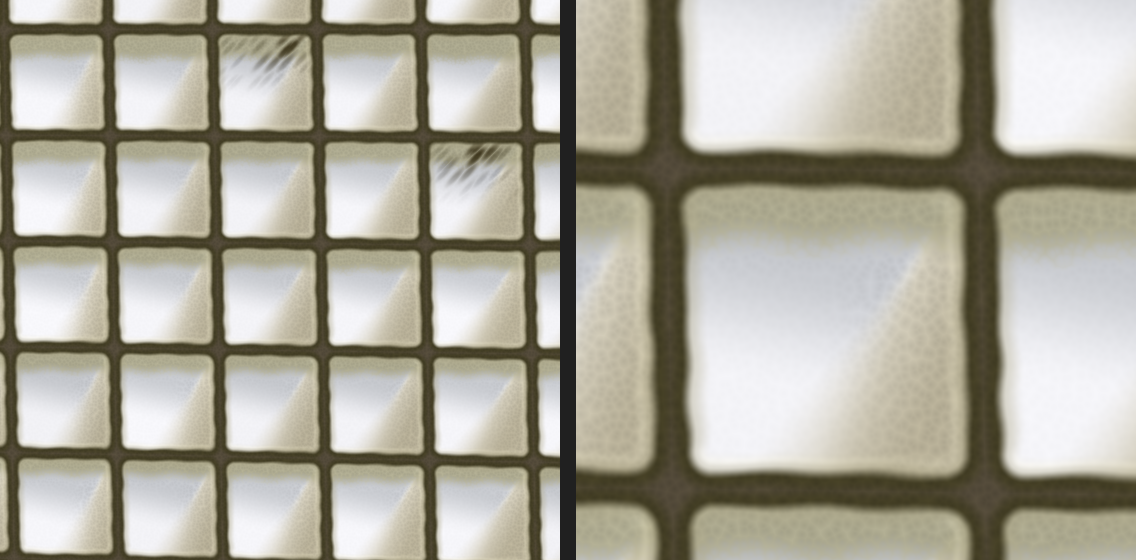
Left, the full canvas; right, a detail of the centre.
Reproduce this pattern procedurally as a three.js fragment shader.

```glsl
varying vec2 vUv;

vec2 hash2(vec2 p) {
  vec3 q = fract(p.xyx * vec3(0.1031, 0.1030, 0.0973));
  q += dot(q, q.yzx + 33.33);
  return fract((q.xx + q.yz) * q.zy);
}

// Distance to the nearest scattered point
float cellular(vec2 p) {
  vec2 id = floor(p);
  float nearest = 2.0;
  for (int y = -1; y <= 1; y++) {
    for (int x = -1; x <= 1; x++) {
      vec2 neighbour = id + vec2(float(x), float(y));
      nearest = min(nearest, length(neighbour + hash2(neighbour) - p));
    }
  }
  return nearest;
}

float roundedBox(vec2 p, vec2 halfSize, float radius) {
  vec2 q = abs(p) - halfSize + radius;
  return length(max(q, 0.0)) + min(max(q.x, q.y), 0.0) - radius;
}

// Skewed grid coordinates: columns to the right, rows downward
vec2 gridCoord(vec2 uv) {
  float down = 1.0 - uv.y;
  return vec2((uv.x - 0.0062 - 0.0195 * down) / 0.1862,
              (down - 0.0525) / (0.1888 + 0.0046 * uv.x));
}

// Two facets split by a ridge that leans toward the upper right corner
vec3 tileColor(vec2 p, vec2 cell, float grain) {
  vec2 vary = hash2(cell + 17.0) - 0.5;
  float ridge = mix(0.49 - 0.055 * cell.x + 0.06 * vary.x, 0.98, p.y);
  float side = p.x - ridge;
  float softness = mix(0.2, 0.035, smoothstep(0.0, 0.85, p.y));

  vec3 bright = mix(vec3(0.96, 0.96, 0.975), vec3(0.78, 0.79, 0.81),
                    smoothstep(0.35, 0.85, p.y + 0.2 * p.x));
  vec3 shade = mix(vec3(0.85, 0.83, 0.77), vec3(0.72, 0.69, 0.595),
                   smoothstep(-0.02, 0.42, side + 0.12 * p.y));
  vec3 color = mix(bright, shade, smoothstep(-softness, softness, side));

  // Pale glint on the upper ridge
  color += 0.05 * exp(-pow(side / 0.035, 2.0)) * smoothstep(0.35, 0.8, p.y);

  // Olive band under the top edge
  float bandStart = 0.68 + 0.022 * cell.y + 0.04 * vary.y;
  float ragged = 0.05 * (grain - 0.5) + 0.012 * sin(p.x * 13.0 + cell.x * 4.0);
  float band = smoothstep(bandStart, bandStart + 0.15, p.y + ragged);
  color = mix(color, vec3(0.665, 0.65, 0.53), 0.88 * band);

  // Diagonal dirt streaks on the worn tiles
  float worn = 1.0 - step(0.5, abs(cell.x - 2.0 * cell.y - 2.0));
  float streak = cellular(vec2((p.x - p.y) * 9.0, (p.x + p.y) * 2.2) + cell * 7.0);
  vec2 offset = p - vec2(0.78 - 0.22 * cell.y, 0.92);
  float along = dot(offset, vec2(0.8, 0.6));
  float across = dot(offset, vec2(-0.6, 0.8));
  float stain = exp(-along * along * 9.0 - across * across * 50.0);
  color = mix(color, vec3(0.34, 0.31, 0.21),
              worn * stain * smoothstep(0.75, 0.2, streak));
  color -= worn * 0.1 * smoothstep(0.5, 0.1, streak) * smoothstep(0.3, 0.7, p.y);

  return color * (1.0 + 0.03 * vary.x);
}

void main() {
  vec2 grid = gridCoord(vUv);
  vec2 cell = floor(grid);
  vec2 local = (grid - cell - 0.5) * vec2(1.0, -1.0);
  float grain = cellular(grid * 34.0);

  // Slightly uneven tile outline
  float wobble = 0.004 * sin(grid.x * 19.0 + 2.0 * sin(grid.y * 11.0))
               + 0.003 * sin(grid.y * 31.0 + grid.x * 7.0);
  float edge = roundedBox(local, vec2(0.449, 0.451), 0.075) + wobble;
  vec2 p = local / 0.9 + 0.5;

  vec3 tile = tileColor(p, cell, grain);
  float shaded = max(smoothstep(0.45, 0.9, p.x), smoothstep(0.65, 0.9, p.y));
  tile *= 1.0 + (grain - 0.5) * mix(0.015, 0.09, shaded);

  // Dull bevel with a thin pale rim at the right and bottom
  tile = mix(tile, vec3(0.68, 0.655, 0.53), 0.4 * smoothstep(-0.08, -0.015, edge));
  float rim = exp(-pow((edge + 0.045) / 0.017, 2.0));
  tile += 0.065 * rim * max(smoothstep(0.85, 0.96, p.x), smoothstep(0.12, 0.03, p.y));

  // Olive grout, browner at its middle and crossings
  vec3 grout = mix(vec3(0.26, 0.24, 0.14), vec3(0.325, 0.29, 0.225),
                   smoothstep(0.015, 0.075, edge));
  grout *= 0.94 + 0.14 * grain;

  gl_FragColor = vec4(mix(tile, grout, smoothstep(-0.026, 0.016, edge)), 1.0);
}
```
